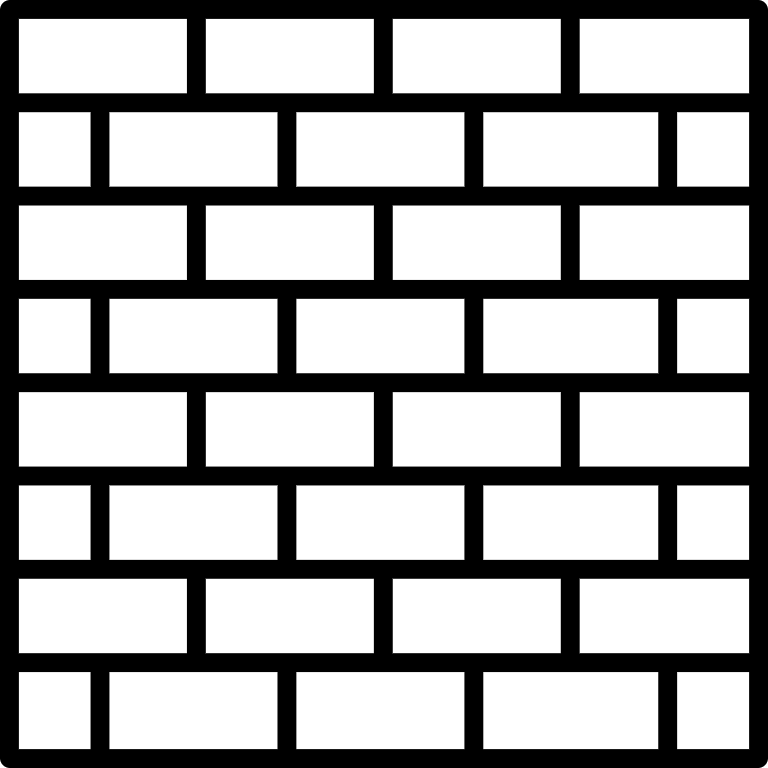
Reproduce this pattern procedurally as a Shadertoy shader.

```glsl
#define ROWS 8.0
#define ROW_PITCH 0.1215
#define BRICK_PITCH 0.2434
#define JOINT_WIDTH 0.0246
#define HALF_BRICK_START 0.1302
#define LAST_JOINT_SHIFT 0.0090
#define CORNER_RADIUS 0.0130
#define MORTAR_COLOR vec3(0.0)
#define BRICK_COLOR vec3(1.0)

float roundedBox(vec2 p, vec2 halfSize, float radius) {
    vec2 q = abs(p) - halfSize + radius;
    return length(max(q, 0.0)) + min(max(q.x, q.y), 0.0) - radius;
}

// Distance to the centre of the nearest inner horizontal joint
float bedJoint(float y) {
    float index = clamp(round(y / ROW_PITCH), 1.0, ROWS - 1.0);
    return abs(y - index * ROW_PITCH);
}

// Distance to the centre of the nearest vertical joint in this row
float headJoint(vec2 p) {
    float row = clamp(floor(p.y / ROW_PITCH), 0.0, ROWS - 1.0);
    if (mod(row, 2.0) < 0.5) {
        float index = clamp(round(p.x / BRICK_PITCH), 1.0, 3.0);
        return abs(p.x - index * BRICK_PITCH);
    }
    // Offset rows end in a slightly wider brick before the last half brick
    float x = p.x + 0.5 * JOINT_WIDTH - HALF_BRICK_START;
    float index = clamp(round(x / BRICK_PITCH), 0.0, 3.0);
    return abs(x - index * BRICK_PITCH - LAST_JOINT_SHIFT * step(2.5, index));
}

float coverage(float dist, float pixel) {
    return clamp(0.5 - dist / pixel, 0.0, 1.0);
}

void mainImage(out vec4 fragColor, in vec2 fragCoord) {
    vec2 uv = fragCoord / iResolution.xy;
    float pixel = 1.0 / min(iResolution.x, iResolution.y);

    // Wall space: courses count down from the centre line of the top border
    vec2 wall = vec2(uv.x, 1.0 - uv.y) - 0.5 * JOINT_WIDTH;
    float joints = min(bedJoint(wall.y), headJoint(wall)) - 0.5 * JOINT_WIDTH;

    // Border with square inner corners and rounded outer corners
    vec2 centered = abs(uv - 0.5);
    float border = 0.5 - JOINT_WIDTH - max(centered.x, centered.y);
    float outline = roundedBox(uv - 0.5, vec2(0.5), CORNER_RADIUS);

    float mortar = coverage(min(joints, border), pixel) * coverage(outline, pixel);
    fragColor = vec4(mix(BRICK_COLOR, MORTAR_COLOR, mortar), 1.0);
}
```
